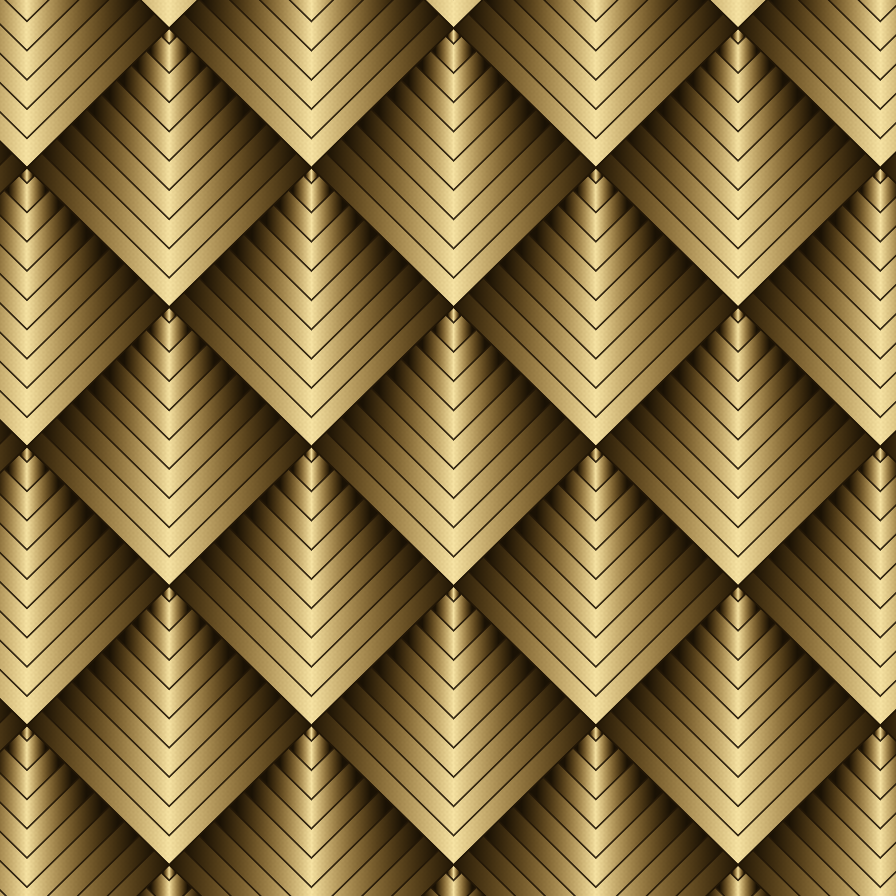
A WebGL 1 fragment shader for this pattern:

```glsl
precision highp float;
// Gold diamond scales in a staggered lattice, each cut by nested dark chevron lines.

uniform vec2 u_resolution;

#define REPEATS vec2(3.15, 3.213)   // diamonds across and down
#define APEX vec2(0.1888, 0.9685)   // top corner of one diamond
#define BANDS 9.53                  // chevron bands per diamond
#define LINE_WIDTH 0.0019
#define INK vec3(0.13, 0.085, 0.025)
#define PEAK 0.96                   // tone on the central ridge
#define FALLOFF 0.86                // tone lost towards the side corners
#define GRAIN 0.022

// Maps a tone to gold, browner in the shadows and creamier in the lights
vec3 gold(float tone) {
  return tone * vec3(1.0, 0.65 + 0.28 * tone, 0.12 + 0.56 * tone);
}

// Fine woven texture from two crossed layers of sines
float weave(vec2 uv) {
  vec2 fine = sin(uv * vec2(1130.0, 1090.0));
  vec2 slant = sin(vec2(uv.x + uv.y, uv.x - uv.y) * 717.0);
  return 0.6 * fine.x * fine.y + 0.4 * slant.x * slant.y;
}

// Coverage of a stroke at a distance from its centre line
float stroke(float dist, float width, float pixel) {
  return 1.0 - smoothstep(-0.5 * pixel, 0.5 * pixel, dist - 0.5 * width);
}

void main() {
  vec2 uv = gl_FragCoord.xy / u_resolution;
  float pixel = 1.0 / min(u_resolution.x, u_resolution.y);

  // Diagonal cell coordinates: (0,0) is the apex, (1,1) the bottom corner
  vec2 p = (uv - APEX) * REPEATS * vec2(1.0, -1.0);
  vec2 cell = fract(vec2(p.y + p.x, p.y - p.x));
  float depth = max(cell.x, cell.y);
  float toCanvas = 1.0 / length(REPEATS);

  // Each band is the visible rim of a nested diamond with its own gradient
  float bandPos = (1.0 - depth) * BANDS;
  float size = 1.0 - floor(bandPos) / BANDS;
  float side = abs(cell.x - cell.y) / size;
  float shade = side * (1.3 - 0.33 * size);
  float tone = max(PEAK - FALLOFF * shade, 0.1);
  tone *= 1.0 + GRAIN * weave(uv);
  vec3 color = gold(tone);

  // Chevron lines and the thin seam around each diamond
  float lineDist = abs(fract(bandPos + 0.5) - 0.5) / BANDS * toCanvas;
  float seamDist = min(1.0 - depth, min(cell.x, cell.y)) * toCanvas;
  float ink = stroke(lineDist, LINE_WIDTH, pixel) * 0.9;
  ink = max(ink, stroke(seamDist, LINE_WIDTH, pixel));
  color = mix(color, INK, ink);

  gl_FragColor = vec4(color, 1.0);
}
```
